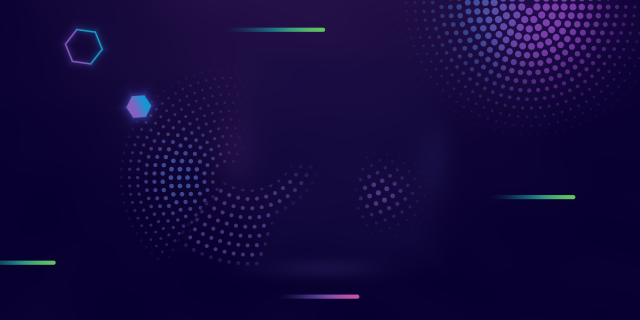
A Shadertoy shader for this background:

```glsl
// Dark violet technology backdrop: a radial gradient with faint hazes, halftone
// dot rings, glowing hexagons and tapered light streaks.
// Units are canvas heights: y runs 0..1 upwards and x runs 0..aspect.

#define RING_GAP 0.0275
#define HAZE_MOTTLE 0.012
#define HEX_GLOW 0.30
#define NIGHT vec3(0.033, 0.003, 0.185)
#define DUSK vec3(0.140, 0.065, 0.278)
#define VIOLET vec3(0.50, 0.25, 0.68)
#define BLUE vec3(0.25, 0.36, 0.67)
#define CYAN vec3(0.08, 0.66, 0.80)
#define LILAC vec3(0.52, 0.38, 0.76)
#define GREEN vec3(0.38, 0.76, 0.38)
#define PINK vec3(0.76, 0.33, 0.65)

const float TAU = 6.2831853;

// Pixel-wide coverage of a signed distance
float cover(float d) { return clamp(0.5 - d * iResolution.y, 0.0, 1.0); }

// Soft elliptical spot, 1 at its centre
float spot(vec2 p, vec2 centre, vec2 size) {
    vec2 q = (p - centre) / size;
    return exp(-dot(q, q));
}

// Gradient noise
vec2 hashDir(vec2 cell) {
    float a = TAU * fract(sin(dot(cell, vec2(127.1, 311.7))) * 4375.85);
    return vec2(cos(a), sin(a));
}

float gradNoise(vec2 p) {
    vec2 i = floor(p), f = p - i, u = f * f * (3.0 - 2.0 * f);
    vec2 e = vec2(1, 0);
    float low = mix(dot(hashDir(i), f), dot(hashDir(i + e), f - e), u.x);
    float high = mix(dot(hashDir(i + e.yx), f - e.yx),
                     dot(hashDir(i + e.xx), f - e.xx), u.x);
    return mix(low, high, u.y);
}

// Evenly pitched dots on concentric rings; q is relative to the centre
float dotRings(vec2 q, float gap, float dotRadius) {
    float ring = max(1.0, floor(length(q) / gap + 0.5));
    float stepAngle = TAU / floor(TAU * ring);
    float angle = (floor(atan(q.y, q.x) / stepAngle) + 0.5) * stepAngle;
    return cover(length(q - ring * gap * vec2(cos(angle), sin(angle))) - dotRadius);
}

// Signed distance to a hexagon with a vertex at the given angle
float hexagon(vec2 q, float radius, float turn) {
    float a = atan(q.y, q.x) - turn;
    float side = TAU / 6.0;
    return length(q) * cos(mod(a, side) - 0.5 * side) - radius * cos(0.5 * side);
}

// Rounded bar that fades out to the left of its tip
void streak(inout vec3 col, vec2 p, vec2 tip, float len, vec3 tail, vec3 head) {
    const float halfWidth = 0.0065;
    vec2 q = p - tip;
    float d = length(vec2(q.x - clamp(q.x, -len, -halfWidth), q.y)) - halfWidth;
    float t = clamp(q.x / len + 1.0, 0.0, 1.0);
    col = mix(col, mix(tail, head, smoothstep(0.4, 1.0, t)),
              cover(d) * smoothstep(0.0, 0.7, t));
}

vec3 backdrop(vec2 p) {
    float r = length((p - vec2(0.95, 1.1)) / vec2(1.25, 1.0));
    vec3 col = mix(DUSK, NIGHT, smoothstep(0.05, 1.0, r));
    // Bluish central panel and its hazy rims
    vec2 panel = abs(p - vec2(1.08, 0.51)) - vec2(0.28, 0.32);
    float inside = 1.0 - smoothstep(-0.08, 0.08, max(panel.x, panel.y));
    col = mix(col, vec3(0.085, 0.045, 0.255), 0.6 * inside);
    col += vec3(0.05, 0.05, 0.07) * spot(p, vec2(1.0, 0.16), vec2(0.17, 0.03));
    col += vec3(0.05, 0.03, 0.05) * spot(p, vec2(0.74, 0.52), vec2(0.07, 0.14));
    col += vec3(0.02, 0.03, 0.04) * spot(p, vec2(1.36, 0.51), vec2(0.05, 0.10));
    col += vec3(0.06, 0.02, 0.08) * spot(p, vec2(1.75, 0.95), vec2(0.25, 0.22));
    return col + HAZE_MOTTLE * gradNoise(p * vec2(4, 6)) * vec3(1.0, 0.8, 1.0);
}

void halftones(inout vec3 col, vec2 p) {
    // Bright fan in the upper right
    vec2 q = p - vec2(1.654, 0.992);
    float r = length(q), fade = 1.0 - smoothstep(0.08, 0.44, r);
    vec3 tint = mix(BLUE, VIOLET, smoothstep(-0.22, 0.06, q.x));
    col = mix(col, tint, dotRings(q, RING_GAP, mix(0.003, 0.0112, fade))
              * (0.85 * fade + 0.12) * (1.0 - smoothstep(0.39, 0.44, r)));

    // Blue fan on the left, cut off along a slanted line
    q = p - vec2(0.716, 0.445);
    r = length(q);
    float split = smoothstep(-0.02, 0.02, dot(p - vec2(0.69, 0.42), vec2(0.8, -0.6)));
    float lit = spot(p, vec2(0.56, 0.453), vec2(0.14, 0.17));
    float mask = smoothstep(0.03, 0.06, r) * (1.0 - smoothstep(0.31, 0.36, r))
               * (1.0 - smoothstep(0.68, 0.80, p.x)) * (1.0 - split);
    col = mix(col, mix(LILAC, BLUE, lit), mask * (0.18 + 0.67 * lit)
              * dotRings(q, 0.026, 0.0035 + 0.004 * lit));

    // Violet arcs sweeping up to the right
    q = p - vec2(0.781, 0.552);
    r = length(q);
    float limit = mix(0.40, 0.25, smoothstep(0.80, 0.87, p.x));
    mask = split * smoothstep(0.14, 0.155, r) * (1.0 - smoothstep(limit - 0.05, limit, r))
         * (1.0 - smoothstep(0.42, 0.52, p.y)) * (1.0 - smoothstep(0.85, 1.04, p.x) * 0.7);
    col = mix(col, LILAC, 0.48 * mask * dotRings(q, 0.029, 0.0062));

    // Small drifting patch right of the middle
    lit = spot(p, vec2(1.19, 0.395), vec2(0.10, 0.085));
    col = mix(col, LILAC, 0.55 * lit * smoothstep(1.10, 1.14, p.x)
              * dotRings(p - vec2(1.068, 0.664), 0.029, 0.003 + 0.005 * lit));
}

void hexagons(inout vec3 col, vec2 p) {
    // Outlined
    vec2 q = p - vec2(0.262, 0.854);
    float d = abs(hexagon(q, 0.058, -0.14));
    vec3 tint = mix(LILAC, CYAN, smoothstep(-0.025, 0.025, q.x + 0.4 * q.y));
    col += tint * HEX_GLOW * exp(-d * 110.0);
    col = mix(col, tint, 0.9 * cover(d - 0.0023));
    // Filled
    q = p - vec2(0.434, 0.667);
    d = hexagon(q, 0.039, 0.07);
    tint = mix(LILAC, vec3(0.06, 0.60, 0.83), smoothstep(-0.025, 0.035, q.x + 0.5 * q.y));
    col += BLUE * HEX_GLOW * 1.6 * exp(-max(d, 0.0) * 85.0);
    col = mix(col, tint, cover(d));
}

void mainImage(out vec4 fragColor, in vec2 fragCoord) {
    vec2 p = fragCoord / iResolution.y;
    vec3 col = backdrop(p);
    halftones(col, p);
    hexagons(col, p);
    vec3 teal = vec3(0.10, 0.50, 0.55);
    streak(col, p, vec2(1.016, 0.907), 0.33, teal, GREEN);
    streak(col, p, vec2(1.798, 0.384), 0.28, teal, GREEN);
    streak(col, p, vec2(0.174, 0.179), 0.28, teal, GREEN);
    streak(col, p, vec2(1.123, 0.073), 0.27, vec3(0.36, 0.28, 0.65), PINK);
    fragColor = vec4(col, 1.0);
}
```
